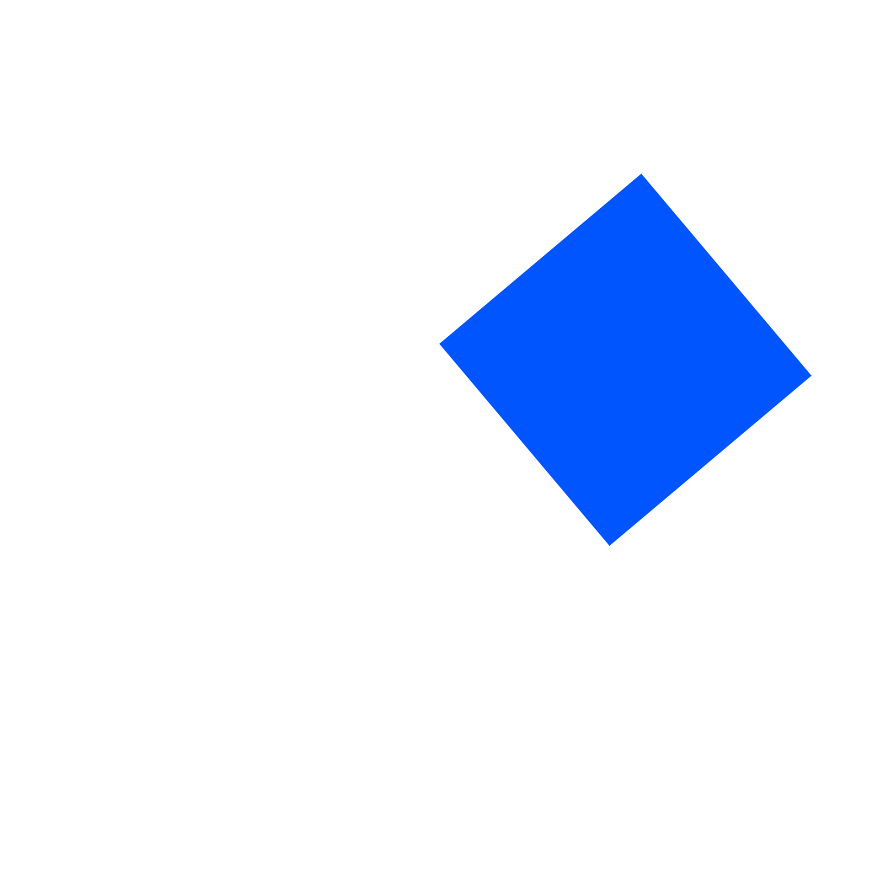
Give the GLSL for this background, as a three.js fragment shader.

```glsl
// A single flat blue square, tilted on a plain white ground.
// The square is a box distance function in rotated coordinates,
// with its edge smoothed over about one pixel.

#define SQUARE_CENTER vec2(0.698, 0.5985)
#define SQUARE_HALF_SIDE 0.1474
#define SQUARE_TILT 0.7
#define SQUARE_COLOR vec3(0.0, 0.333, 1.0)
#define GROUND_COLOR vec3(1.0)

varying vec2 vUv;

// Turns a point clockwise, so that shapes appear turned counterclockwise
vec2 rotate(vec2 point, float angle) {
  float c = cos(angle);
  float s = sin(angle);
  return vec2(c * point.x + s * point.y, c * point.y - s * point.x);
}

// Signed distance to an axis-aligned square about the origin
float squareDistance(vec2 point, float halfSide) {
  vec2 offset = abs(point) - halfSide;
  return length(max(offset, 0.0)) + min(max(offset.x, offset.y), 0.0);
}

void main() {
  // Tilted square
  vec2 local = rotate(vUv - SQUARE_CENTER, SQUARE_TILT);
  float distanceToSquare = squareDistance(local, SQUARE_HALF_SIDE);

  // Edge coverage, one pixel wide at any canvas size
  float pixel = max(fwidth(vUv.x), fwidth(vUv.y));
  float coverage = 1.0 - smoothstep(-0.5 * pixel, 0.5 * pixel, distanceToSquare);

  gl_FragColor = vec4(mix(GROUND_COLOR, SQUARE_COLOR, coverage), 1.0);
}
```
